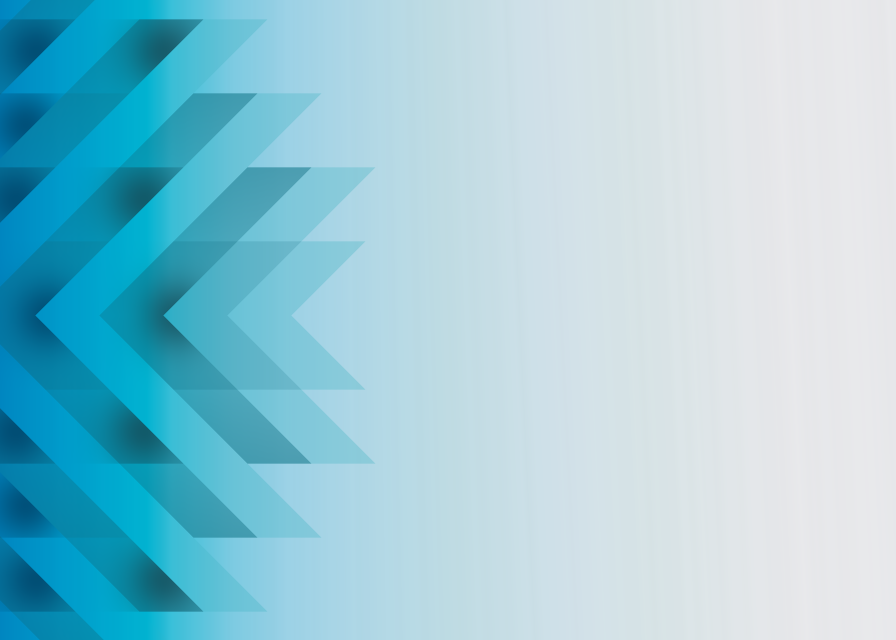
This background is drawn by a Shadertoy shader. Its source:

```glsl
// Layered blue chevrons pointing left over a soft gradient from cyan to pale grey.
// Mirrored rows are cut into diagonal stripes; shadow glows sit against stripe edges.
// Lengths are in canvas heights, and a grid of samples smooths every edge.
#define AXIS_Y 0.507
#define ROW_HEIGHT 0.1157
#define STRIPE_WIDTH 0.1
#define STRIPE_START 0.055
#define GLOW_RADIUS 0.055
#define GLOW_STRENGTH 0.78
#define STREAK_STRENGTH 0.008
#define GRADIENT_TILT 0.05
#define SAMPLES 3

const vec3 LIGHT_TEAL = vec3(0.22, 0.69, 0.75);
const vec3 DARK_TEAL = vec3(0.06, 0.42, 0.50);
const vec3 SHADOW_BLUE = vec3(0.00, 0.25, 0.40);
const vec3 SHADOW_GREY = vec3(0.08, 0.29, 0.34);

// Gradient stops: colour, then horizontal place
const int STOPS = 11;
const vec4 RAMP[STOPS] = vec4[STOPS](
    vec4(0.00, 0.53, 0.76, 0.00),
    vec4(0.00, 0.62, 0.80, 0.11),
    vec4(0.00, 0.70, 0.82, 0.23),
    vec4(0.23, 0.75, 0.85, 0.27),
    vec4(0.48, 0.79, 0.88, 0.36),
    vec4(0.61, 0.82, 0.90, 0.45),
    vec4(0.68, 0.84, 0.90, 0.55),
    vec4(0.75, 0.86, 0.89, 0.70),
    vec4(0.82, 0.88, 0.91, 0.88),
    vec4(0.84, 0.89, 0.90, 0.99),
    vec4(0.905, 0.908, 0.918, 1.22));

float hash(float n) {
    return fract(sin(n * 127.1) * 43758.5453);
}

float noise(float x) {
    float i = floor(x);
    return mix(hash(i), hash(i + 1.0), smoothstep(0.0, 1.0, x - i));
}

vec3 background(vec2 p) {
    vec3 colour = RAMP[0].rgb;
    float tilted = p.x + GRADIENT_TILT * (p.y - 0.5) * smoothstep(0.4, 0.9, p.x);
    for (int i = 1; i < STOPS; i++) {
        float t = (tilted - RAMP[i - 1].w) / (RAMP[i].w - RAMP[i - 1].w);
        colour = mix(colour, RAMP[i].rgb, clamp(t, 0.0, 1.0));
    }
    // Fine, nearly vertical streaks
    float streak = noise(tilted * 75.0) + 0.5 * noise(tilted * 170.0) - 0.75;
    return colour + streak * STREAK_STRENGTH;
}

vec3 scene(vec2 p) {
    vec3 colour = background(p);

    // Row above or below the axis, and diagonal coordinate across the stripes
    float away = abs(p.y - AXIS_Y);
    float row = floor(away / ROW_HEIGHT);
    float rowPart = fract(away / ROW_HEIGHT);
    float diagonal = p.x - away;
    float tipEdge = row < 0.5 ? 0.455 : 0.555 - 0.2 * row;
    if (diagonal > tipEdge) return colour;

    // Alternating translucent stripes
    float stripe = floor((diagonal - STRIPE_START) / STRIPE_WIDTH);
    bool innermost = row < 0.5 && stripe > 1.5;
    bool dark = mod(stripe, 2.0) > 0.5 && !innermost;
    float outward = smoothstep(0.2, 0.36, p.x);
    colour = mix(colour, LIGHT_TEAL, 0.3 * outward);
    if (dark) colour = mix(colour, DARK_TEAL, mix(0.32, 0.46, rowPart));
    if (innermost && stripe < 2.5) colour = mix(colour, DARK_TEAL, 0.18);

    // Shadow glows, clipped by the stripe edge they lean on
    float firstEdge = row < 0.5 ? 0.255 : 0.155 - STRIPE_WIDTH * row;
    float glowAway = row < 0.5 ? 0.0 : ROW_HEIGHT * row + 0.065;
    for (int i = 0; i < 2; i++) {
        float edge = firstEdge - 2.0 * STRIPE_WIDTH * float(i);
        vec2 centre = vec2(edge + glowAway + (row < 0.5 ? 0.02 : -0.01), glowAway);
        vec2 offset = (vec2(p.x, away) - centre) / GLOW_RADIUS;
        float glow = exp(-dot(offset, offset)) * step(diagonal, edge);
        if (row > 3.5 || (row > 1.5 && row < 2.5 && i == 0)) glow = 0.0;
        vec3 shadow = i == 0 ? SHADOW_GREY : SHADOW_BLUE;
        colour = mix(colour, shadow, GLOW_STRENGTH * glow);
    }
    return colour;
}

void mainImage(out vec4 fragColor, in vec2 fragCoord) {
    vec3 total = vec3(0.0);
    for (int y = 0; y < SAMPLES; y++) {
        for (int x = 0; x < SAMPLES; x++) {
            vec2 jitter = (vec2(x, y) + 0.5) / float(SAMPLES) - 0.5;
            total += scene((fragCoord + jitter) / iResolution.y);
        }
    }
    fragColor = vec4(total / float(SAMPLES * SAMPLES), 1.0);
}
```
